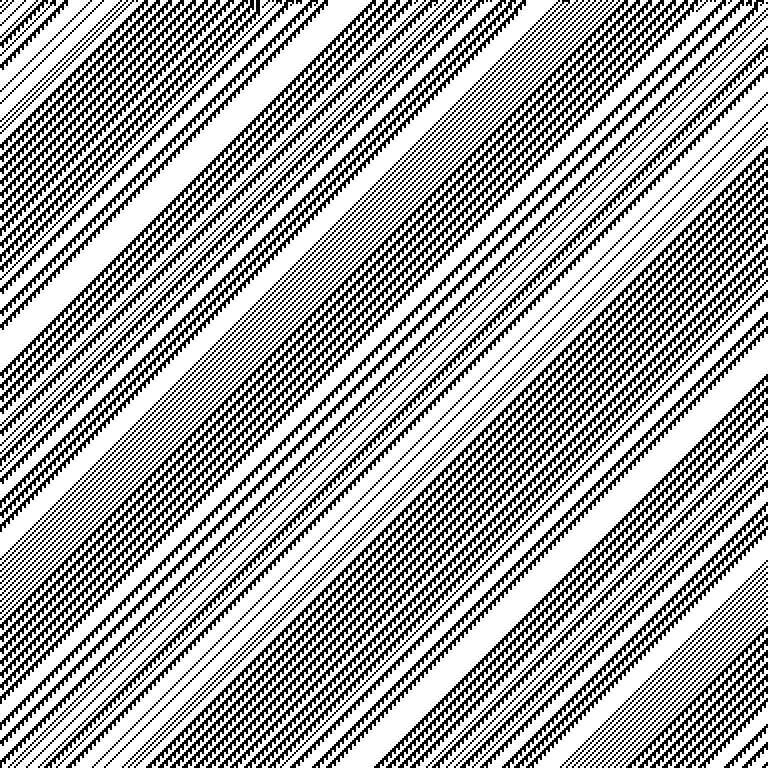
Write a Shadertoy shader that draws this pattern.

```glsl
// Diagonal toothed and hairline stripes grown by a cellular automaton:
// a ring of 384 cells is seeded along the top edge and evolves downwards.
// Every stripe drifts one cell left per row, so it soon repeats every two rows.

const int CELLS = 384;
const int SETTLED = 12; // row after which the stripes only drift

float hash(int n) {
    return fract(sin(float(n) * 12.9898 + 4.1) * 43758.5);
}

bool inBand(int i, int first, int last) {
    return i >= first && i < last;
}

// Starting cell: pairs grow into toothed stripes, single cells into hairlines.
bool seed(int i) {
    i = (i + CELLS) % CELLS;
    if (inBand(i, 266, 279)) return false;
    if (inBand(i, 36, 68)) return i % 3 == 0 && hash(i) < 0.5;
    if (inBand(i, 286, 308)) return i % 3 == 0 && hash(i) < 0.9;
    if (inBand(i, 70, 115) || inBand(i, 310, 346))
        return i % 6 < 2 && hash(i / 6) < 0.93;
    if (inBand(i, 160, 208)) return i % 6 < 2 && hash(i / 6) < 0.75;
    return hash(i) < 0.42;
}

// Ink of one cell, evolved inside a 32-cell window centred on it.
float cellInk(ivec2 cell) {
    int row = max(cell.y, 0);
    int steps = row < SETTLED ? row : SETTLED + (row & 1);
    int column = cell.x + row - steps;

    uint state = 0u;
    for (int k = 0; k < 32; k++) {
        if (seed(column + k - 16)) state |= 1u << k;
    }
    for (int s = 0; s < steps; s++) {
        uint left = state << 1;
        uint right = state >> 1;
        // Alive next for neighbourhoods 001, 011 and 110.
        state = (~left & right) | (left & state & ~right);
    }
    return float((state >> 16) & 1u);
}

void mainImage(out vec4 fragColor, in vec2 fragCoord) {
    // Position in cells, rows counted from the top.
    float scale = float(CELLS) / iResolution.y;
    vec2 p = vec2(fragCoord.x, iResolution.y - fragCoord.y) * scale;

    // Box filter: share of the pixel lying in each of the cells it touches.
    float width = min(scale, 1.0);
    vec2 corner = p - 0.5 * width;
    vec2 base = floor(corner);
    vec2 share = clamp((corner + width - base - 1.0) / width, 0.0, 1.0);

    ivec2 c = ivec2(base);
    float upper = mix(cellInk(c), cellInk(c + ivec2(1, 0)), share.x);
    float lower = mix(cellInk(c + ivec2(0, 1)), cellInk(c + ivec2(1, 1)), share.x);
    float ink = mix(upper, lower, share.y);

    fragColor = vec4(vec3(1.0 - ink), 1.0);
}
```
